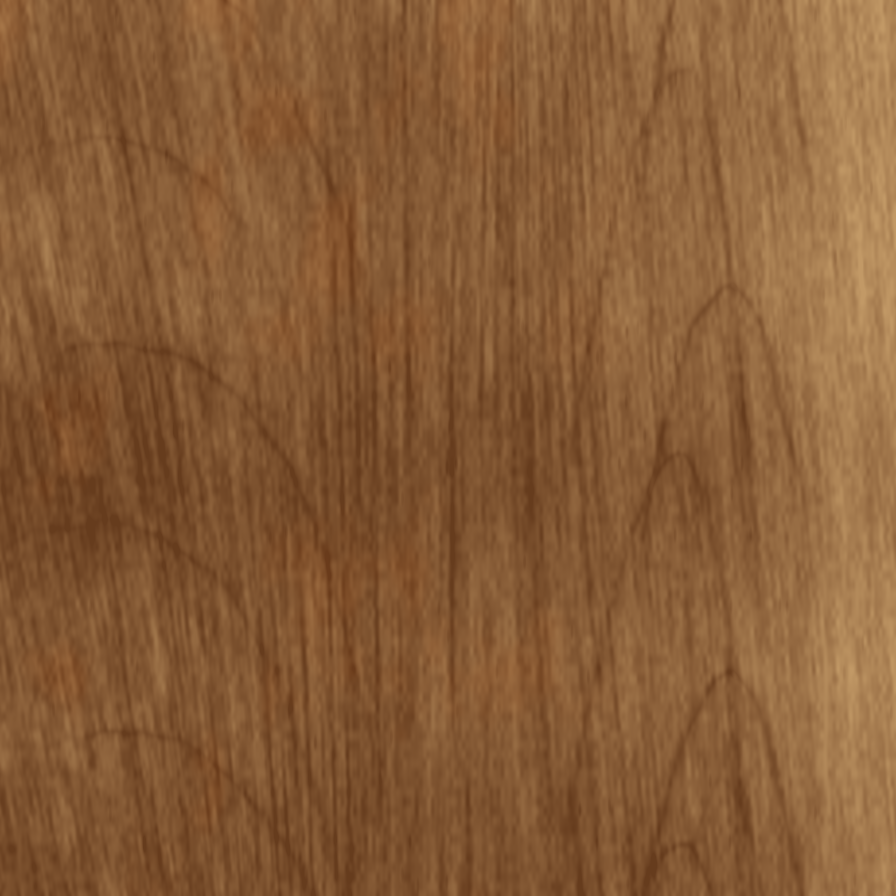
Reproduce this texture procedurally as a WebGL 2 fragment shader.

```glsl
#version 300 es
precision highp float;
// Warm brown flat-sawn wood with fine fibres, straight grain and cathedral arches.
uniform vec2 u_resolution;
out vec4 fragColor;

const vec3 DARK_WOOD = vec3(0.40, 0.235, 0.115);
const vec3 MID_WOOD = vec3(0.545, 0.375, 0.225);
const vec3 LIGHT_WOOD = vec3(0.76, 0.60, 0.40);
const vec3 WARM_TINT = vec3(0.022, -0.003, -0.014);
const float ARCH_PERIOD = 0.43;
const float ARCH_WIDTH = 0.0045;
const float ARCH_DEPTH = 0.23;
const float GRAIN_COUNT = 56.0;
const float GRAIN_DEPTH = 0.23;
const float FIBRE_DEPTH = 0.33;
const float PORE_DEPTH = 0.1;

float hash(vec2 p) {
  vec3 q = fract(vec3(p.xyx) * 0.1031);
  q += dot(q, q.yzx + 33.33);
  return fract((q.x + q.y) * q.z);
}

float noise(vec2 p) {
  vec2 cell = floor(p), f = fract(p);
  f = f * f * (3.0 - 2.0 * f);
  float low = mix(hash(cell), hash(cell + vec2(1, 0)), f.x);
  float high = mix(hash(cell + vec2(0, 1)), hash(cell + vec2(1, 1)), f.x);
  return mix(low, high, f.y);
}

float fbm(vec2 p) {
  float sum = 0.0, weight = 0.5;
  for (int i = 0; i < 4; i++) {
    sum += weight * noise(p);
    p = p * 2.03 + 17.1;
    weight *= 0.5;
  }
  return sum / 0.9375;
}

// Dark curve with a soft shade below it; fades as it drops from its apex.
float archLine(float height, float drop, float slope, float reach) {
  float d = (height + drop) / sqrt(1.0 + slope * slope);
  float core = exp(-d * d / (ARCH_WIDTH * ARCH_WIDTH));
  float shade = 0.35 * exp(-abs(d) / (ARCH_WIDTH * (d < 0.0 ? 4.5 : 1.5)));
  return (core * 0.75 + shade) * (1.0 - smoothstep(reach * 0.55, reach, drop));
}

// Arch with a separate steepness for each arm.
float parabolaArch(vec2 q, float leftBend, float rightBend, float reach) {
  float bend = q.x < 0.0 ? leftBend : rightBend;
  return archLine(q.y, bend * q.x * q.x, 2.0 * bend * q.x, reach);
}

// Broad rounded shoulder that falls away steeply to the right.
float shoulderArch(vec2 q) {
  float x = abs(q.x);
  float drop = 2.4 * x * x + 35.0 * pow(x, 4.0);
  float slope = 4.8 * x + 140.0 * x * x * x;
  return archLine(q.y, drop, slope, 0.55) * smoothstep(-0.14, 0.04, q.x);
}

float arches(vec2 p) {
  vec2 q = p + 0.02 * (vec2(fbm(p * vec2(9, 7)), fbm(p * vec2(24, 12) + 40.0)) - 0.5);
  float sum = 0.0;
  for (int i = -1; i < 3; i++) {
    float base = float(i) * ARCH_PERIOD;
    sum += parabolaArch(q - vec2(0.815, base + 0.25), 30.0, 36.0, 0.42);
    sum += 0.85 * parabolaArch(q - vec2(0.765, base + 0.49), 25.0, 85.0, 0.58);
    sum += 0.35 * parabolaArch(q - vec2(0.81, base + 0.13), 75.0, 70.0, 0.35);
    sum += 0.8 * shoulderArch(q - vec2(0.13, base + 0.185));
    sum += 0.65 * shoulderArch(q - vec2(0.1, base + 0.415));
  }
  return sum * (0.4 + 0.9 * fbm(p * vec2(26, 16) + 8.0));
}

// Broken, nearly vertical growth lines.
float straightGrain(vec2 p, float u) {
  float phase = (u + 0.02 * noise(vec2(u * 11.0, p.y * 2.0))) * GRAIN_COUNT;
  float line = pow(0.5 + 0.5 * cos(6.2832 * phase), 2.5);
  float strength = smoothstep(0.15, 0.75, noise(vec2(phase * 0.8, p.y * 3.0 + 5.0)));
  float centre = smoothstep(0.22, 0.4, p.x) * (1.0 - smoothstep(0.52, 0.72, p.x));
  return line * strength * mix(0.5, 0.9, centre) * (1.0 - 0.6 * smoothstep(0.7, 0.9, p.x));
}

// Sparse short dark pores in jittered cells.
float pores(vec2 p) {
  vec2 grid = p * vec2(95, 26), cell = floor(grid);
  vec2 centre = 0.3 + 0.4 * vec2(hash(cell + 3.0), hash(cell + 71.0));
  float d = length((fract(grid) - centre) * vec2(3.6, 2.8));
  return (1.0 - smoothstep(0.2, 0.85, d)) * step(0.96, hash(cell + 19.0));
}

void main() {
  vec2 p = gl_FragCoord.xy / u_resolution;
  float left = 1.0 - smoothstep(0.1, 0.5, p.x);
  float lean = 0.17 * (1.0 - smoothstep(0.12, 0.46, p.x)) + 0.08 * smoothstep(0.5, 0.7, p.x);
  float u = p.x + lean * (p.y - 0.5);

  // Broad light across the board
  float tone = 0.245 + 0.055 * smoothstep(0.0, 0.5, p.x) + 0.12 * smoothstep(0.55, 0.8, p.x);
  tone += 0.31 * smoothstep(0.79, 0.97, p.x) + 0.15 * smoothstep(0.5, 1.0, p.y);
  tone += 0.055 * cos(6.2832 * (p.y - 0.25) / ARCH_PERIOD);
  tone += 0.13 * (fbm(p * vec2(7, 4) + 3.0) - 0.5);

  // Fibres, streaks and small flecks
  float fibre = noise(vec2(u * 215.0, p.y * 20.0)) - 0.5;
  float streak = noise(vec2(u * 85.0, p.y * 4.0 + 9.0)) - 0.5;
  float fleck = noise(p * vec2(230, 95)) - 0.5;
  tone += FIBRE_DEPTH * (0.65 * fibre + 0.5 * streak + 0.6 * fleck);
  tone += 0.17 * left * smoothstep(0.55, 0.8, fbm(vec2(u * 34.0, p.y * 12.0)));

  // Growth lines and pores
  tone -= GRAIN_DEPTH * straightGrain(p, u);
  tone -= ARCH_DEPTH * min(arches(p), 1.3);
  tone -= PORE_DEPTH * pores(p);
  tone = clamp(tone, 0.0, 1.0);

  vec3 colour = mix(DARK_WOOD, MID_WOOD, min(tone / 0.4, 1.0));
  colour = mix(colour, LIGHT_WOOD, clamp((tone - 0.4) / 0.6, 0.0, 1.0));
  float warm = smoothstep(0.52, 0.8, fbm(p * vec2(13, 8) + 60.0));
  colour += WARM_TINT * warm * (1.0 - smoothstep(0.55, 0.75, p.x));
  fragColor = vec4(colour, 1.0);
}
```
